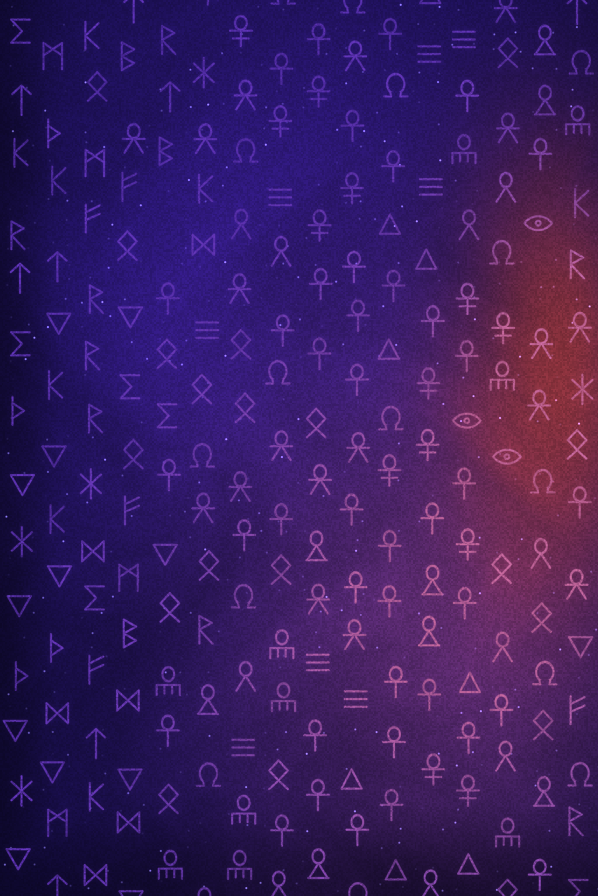
Write a WebGL 1 fragment shader that draws this pattern.

```glsl
precision highp float;
// Staggered columns of thin runes and looped crosses glowing over a starry violet nebula.
uniform vec2 u_resolution;

const vec2 GRID = vec2(16.0, 14.0);   // columns, rows
const vec2 JITTER = vec2(0.2, 0.36);  // glyph wander, in cells
const float GLYPH_SIZE = 0.0172;      // half height, in canvas heights
const float STROKE = 0.068;           // half line width, in glyph units
const float EMPTY_SHARE = 0.03;
const float STAR_CELLS = 46.0;
const float GRAIN_CELLS = 512.0;
const float GRAIN = 0.2;
const vec3 NAVY = vec3(0.065, 0.04, 0.235);
const vec3 INDIGO = vec3(0.17, 0.09, 0.47);
const vec3 PURPLE = vec3(0.34, 0.16, 0.42);
const vec3 EMBER = vec3(0.56, 0.2, 0.23);
const vec3 INK_VIOLET = vec3(0.37, 0.2, 0.72);
const vec3 INK_PINK = vec3(0.78, 0.41, 0.62);
const vec3 STAR = vec3(0.6, 0.55, 0.95);

float hash(vec2 p, float seed) {
  vec3 q = fract((p.xyx + seed) * 0.1031);
  q += dot(q, q.yzx + 33.33);
  return fract((q.x + q.y) * q.z);
}

// Layered, rotated sines
float clouds(vec2 p) {
  float sum = 0.0, amp = 0.5;
  for (int i = 0; i < 5; i++) {
    p += 0.6 * sin(p.yx * 1.3 + float(i));
    sum += amp * sin(p.x) * cos(p.y);
    p = mat2(1.5, 1.1, -1.1, 1.5) * p;
    amp *= 0.6;
  }
  return sum;
}

float glow(vec2 p, float x, float y, float rx, float ry) {
  vec2 d = (p - vec2(x, y)) / vec2(rx, ry);
  return exp(-dot(d, d));
}

// Distance to the segment (ax, ay)-(bx, by)
float line(vec2 p, float ax, float ay, float bx, float by) {
  vec2 a = vec2(ax, ay), d = vec2(bx, by) - a;
  return length(p - a - d * clamp(dot(p - a, d) / dot(d, d), 0.0, 1.0));
}

float ring(vec2 p, float y, float rx, float ry) {
  return abs(length((p - vec2(0.0, y)) / vec2(rx, ry)) - 1.0) * min(rx, ry);
}

float bar(vec2 p, float y, float w) { return line(p, -w, y, w, y); }

float diamondLegs(vec2 s) {
  float top = min(line(s, 0.0, 0.95, 0.6, 0.3), line(s, 0.6, 0.3, 0.0, -0.35));
  return min(top, line(s, 0.0, -0.35, 0.6, -0.9));
}

// Angular letters; k picks one of 12
float rune(vec2 g, float k) {
  vec2 m = abs(g), s = vec2(m.x, g.y), t = vec2(g.x, m.y);
  float stem = line(g, -0.4, -0.9, -0.4, 0.9);
  float post = line(g, 0.0, -0.95, 0.0, 0.95);
  float sides = line(s, 0.6, -0.85, 0.6, 0.85);
  float lobe = line(vec2(g.x, abs(g.y - 0.45)), -0.4, 0.45, 0.4, 0.0);
  if (k < 1.0) return min(stem, line(t, -0.4, 0.0, 0.45, 0.8));
  if (k < 2.0) return min(stem, line(vec2(g.x, abs(m.y - 0.45)), -0.4, 0.45, 0.4, 0.0));
  if (k < 3.0) return min(stem, min(line(g, -0.4, 0.4, 0.5, 0.85), line(g, -0.4, -0.1, 0.5, 0.3)));
  if (k < 4.0) return min(min(stem, lobe), line(g, -0.4, 0.0, 0.45, -0.9));
  if (k < 5.0) return min(sides, line(vec2(m.x, abs(g.y - 0.45)), 0.6, 0.4, 0.0, 0.0));
  if (k < 6.0) return min(post, line(m, 0.0, 0.0, 0.65, 0.6));
  if (k < 7.0) return min(post, line(s, 0.0, 0.95, 0.6, 0.4));
  if (k < 8.0) return min(line(m, 0.7, 0.0, 0.7, 0.65), line(m, 0.0, 0.0, 0.7, 0.65));
  if (k < 9.0) return diamondLegs(s);
  if (k < 10.0) return min(bar(g, 0.6, 0.75), line(s, 0.75, 0.6, 0.0, -0.7));
  if (k < 11.0) return min(bar(t, 0.75, 0.6), line(t, -0.6, 0.75, 0.1, 0.0));
  return min(stem, line(t, -0.4, 0.5, 0.35, 0.0));
}

// Looped crosses, arches and signs; k picks from 18 slots
float loopSign(vec2 g, float k) {
  vec2 s = vec2(abs(g.x), g.y), t = vec2(g.x, abs(g.y));
  float loop = ring(g, 0.5, 0.38, 0.45);
  float cross = min(loop, bar(g, 0.0, 0.7));
  float stem = line(g, 0.0, 0.05, 0.0, -1.0);
  float legs = line(s, 0.0, 0.05, 0.6, -0.9);
  if (k < 5.0) return min(cross, stem);
  if (k < 7.0) return min(cross, legs);
  if (k < 9.0) return min(min(cross, stem), bar(g, -0.5, 0.5));
  if (k < 10.0) return min(loop, min(legs, bar(g, -0.9, 0.65)));
  if (k < 11.0) return min(loop, legs);
  if (k < 14.0) {
    float arch = g.y > -0.3 ? ring(g, 0.2, 0.56, 0.65) : 9.0;
    arch = min(arch, min(line(s, 0.36, -0.3, 0.3, -0.6), line(s, 0.3, -0.6, 0.75, -0.6)));
    return k < 13.0 ? arch : min(arch, bar(g, -0.95, 0.75));
  }
  if (k < 15.0) {
    float table = min(bar(g, -0.2, 0.75), line(s, 0.75, -0.2, 0.75, -0.85));
    return min(min(loop, table), line(s, 0.25, -0.2, 0.25, -0.75));
  }
  if (k < 16.0) return diamondLegs(s);
  if (k < 17.0) return min(bar(g, -0.6, 0.65), line(s, 0.65, -0.6, 0.0, 0.65));
  if (k < 17.5) return min(bar(t, 0.5, 0.7), bar(g, 0.0, 0.7));
  return min(abs(length(t + vec2(0.0, 0.65)) - 1.1), ring(g, 0.0, 0.15, 0.15));
}

void main() {
  vec2 uv = gl_FragCoord.xy / u_resolution;
  vec2 aspect = vec2(u_resolution.x / u_resolution.y, 1.0), p = uv * aspect;
  float mist = clouds(p * 9.0), grain = hash(floor(p * GRAIN_CELLS), 0.0) - 0.5;
  // Nebula
  vec2 drift = uv + 0.035 * mist;
  float warm = glow(drift, 0.74, 0.3, 0.38, 0.32), ember = glow(drift, 0.93, 0.58, 0.16, 0.23);
  vec3 color = mix(NAVY, INDIGO, min(1.0, 1.15 * glow(drift, 0.48, 0.66, 0.42, 0.44)));
  color = mix(mix(color, PURPLE, 0.95 * warm), EMBER, 0.95 * ember);
  color *= (1.0 + 0.16 * mist) * (1.0 + GRAIN * grain);
  color *= 1.0 - 0.35 * smoothstep(0.12, 0.0, min(uv.x, uv.y));
  // Stars, one point per cell
  vec2 sky = p * STAR_CELLS, spot = floor(sky);
  vec2 starAt = 0.2 + 0.6 * vec2(hash(spot, 7.0), hash(spot, 19.0));
  color += STAR * pow(hash(spot, 41.0), 7.0) * (1.0 - smoothstep(0.0, 0.09, length(fract(sky) - starAt)));
  // Glyph cell: every other column drops by half a row
  vec2 grid = uv * GRID;
  grid.y += 0.5 * mod(floor(grid.x), 2.0);
  vec2 cell = floor(grid);
  vec2 wander = (vec2(hash(cell, 3.0), hash(cell, 11.0)) - 0.5) * JITTER;
  vec2 g = (fract(grid) - 0.5 - wander) / GRID * aspect / GLYPH_SIZE;
  float column = (cell.x + 0.5) / GRID.x, pick = hash(cell, 29.0);
  float runeShare = max(1.0 - smoothstep(0.16, 0.4, column), 0.55 * step(0.94, column));
  float d = hash(cell, 53.0) < runeShare ? rune(g, pick * 12.0) : loopSign(g, pick * 18.0);
  // Worn, softly glowing strokes
  float soft = 0.75 / (u_resolution.y * GLYPH_SIZE);
  float ink = 1.0 - smoothstep(STROKE - soft, STROKE + soft, d);
  float wear = (0.72 + 0.28 * hash(cell, 67.0)) * (0.92 + 0.45 * grain);
  float present = step(EMPTY_SHARE, hash(cell, 83.0));
  vec3 inkColor = mix(INK_VIOLET, INK_PINK, min(warm + ember, 1.0));
  color += inkColor * present * 0.06 * exp(-7.0 * d);
  gl_FragColor = vec4(mix(color, inkColor, ink * wear * present), 1.0);
}
```
